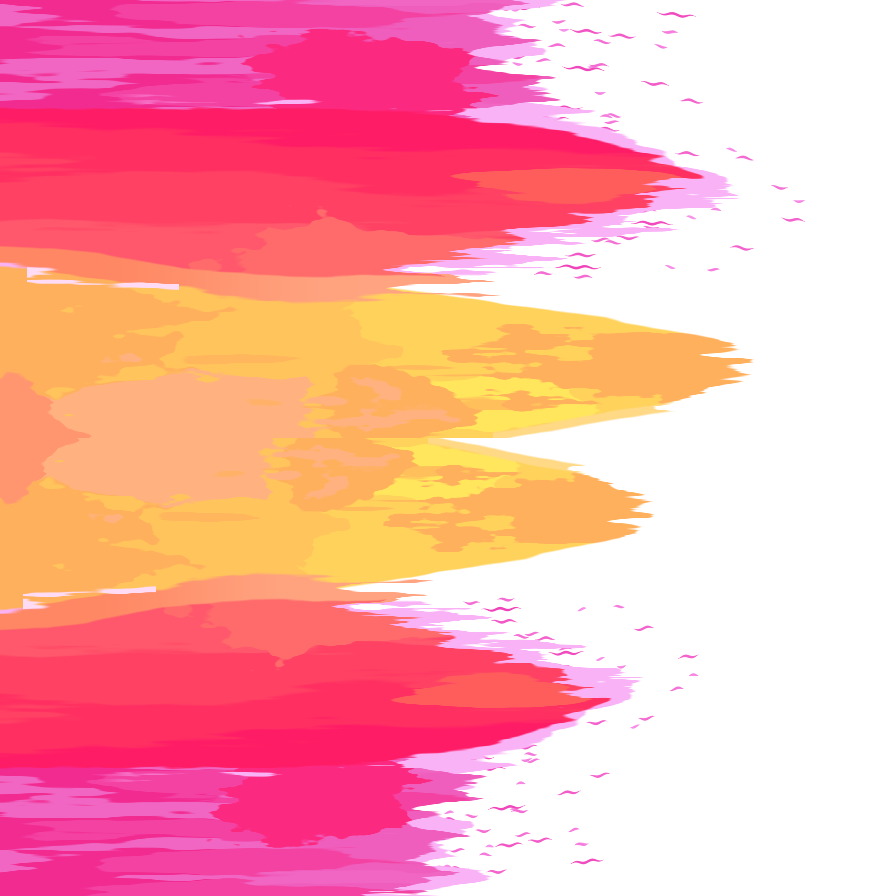
Reproduce this background procedurally as a three.js fragment shader.

```glsl
// Dry-brush strokes in magenta, red and yellow, fading to white on the right.
// The strokes are folded about a seam; the lower copy is shortened in x.
// Each stroke is a distance field whose edges are frayed by stretched noise.
#define SEAM 0.511
#define LOWER_SCALE 0.868
#define SOFT 0.0014
#define MAGENTA_TIP 0.572
#define RED_TIP 0.775
#define YELLOW_TIP 0.805
#define FRAY 0.22
#define DASHES 64

varying vec2 vUv;

float hash(vec2 p) {
  return fract(sin(dot(p, vec2(127.1, 311.7))) * 43758.545);
}

float noise(vec2 p) {
  vec2 i = floor(p), f = fract(p);
  f = f * f * (3.0 - 2.0 * f);
  return mix(mix(hash(i), hash(i + vec2(1, 0)), f.x),
             mix(hash(i + vec2(0, 1)), hash(i + vec2(1, 1)), f.x), f.y);
}

// Layered noise centred on zero
float fbm(vec2 p) {
  float sum = 0.0, amp = 0.5;
  for (int i = 0; i < 4; i++) {
    sum += amp * (noise(p) - 0.5);
    p = p * 2.03 + 17.3;
    amp *= 0.5;
  }
  return sum;
}

float ink(float d) { return smoothstep(-SOFT, SOFT, d); }

// Ragged elliptical patch of paint
float dab(vec2 p, vec2 centre, vec2 radius, float rough) {
  return smoothstep(-0.03, 0.03, 1.0 - length((p - centre) / radius) + 1.7 * rough);
}

// Short tapered flecks thrown past the stroke ends
vec3 splatter(vec3 col, vec2 p) {
  for (int i = 0; i < DASHES; i++) {
    float k = float(i);
    float a = hash(vec2(k, 1.3)), b = hash(vec2(k, 4.7)), c = hash(vec2(k, 8.1));
    float v = 0.17 + 0.32 * b;
    float reach = 0.15 * exp(-pow((v - 0.265) / 0.065, 2.0));
    vec2 q = p - vec2(0.575 + reach + 0.2 * a * a * a, v);
    float len = 0.006 + 0.022 * c * c;
    q.y += q.x * (0.16 * a - 0.05) + 0.0012 * sin(q.x * 300.0 + k);
    float width = 0.0016 * (1.0 - pow(min(abs(q.x) / len, 1.0), 2.0));
    float fleck = smoothstep(-0.0006, 0.0008, width - abs(q.y)) * step(abs(q.x), len);
    col = mix(col, mix(vec3(0.97, 0.58, 0.92), vec3(0.94, 0.25, 0.72), c), fleck);
  }
  return col;
}

vec3 yellowPaint(vec2 p, float leaf, float streak, float lower) {
  vec3 orange = vec3(1.0, 0.69, 0.36);
  vec3 col = vec3(1.0, 0.77, 0.36);
  col = mix(col, orange, dab(p, vec2(0.0, 0.11), vec2(0.21, 0.11), leaf));
  col = mix(col, vec3(1.0, 0.825, 0.36), ink((p.x - 0.43 + 0.2 * leaf) * 0.4));
  col = mix(col, vec3(1.0, 0.90, 0.36), dab(p, vec2(0.56, 0.04), vec2(0.11, 0.033), leaf));
  col = mix(col, orange, dab(p, vec2(0.425, 0.03), vec2(0.08, 0.045), leaf));
  col = mix(col, vec3(1.0, 0.70, 0.50), dab(p, vec2(0.18, 0.02), vec2(0.22, 0.052), leaf));
  col = mix(col, vec3(1.0, 0.59, 0.44), dab(p, vec2(0.0, 0.02), vec2(0.085, 0.05), leaf));
  col = mix(col, orange, dab(p, vec2(0.72, 0.092), vec2(0.15, 0.046), leaf + streak));
  col = mix(col, vec3(1.0, 0.85, 0.52), ink(lower + 0.009 - p.y + 0.01 * leaf) * step(0.55, p.x));
  return mix(col, orange, 0.7 * ink((streak - 0.2) * 0.1));
}

vec3 redPaint(vec2 p, float leaf, float streak) {
  vec3 col = vec3(1.0, 0.255, 0.39);
  col = mix(col, vec3(1.0, 0.19, 0.38), ink((p.y - 0.285 + 0.12 * streak) * 0.3));
  col = mix(col, vec3(1.0, 0.11, 0.40), ink((p.y - 0.342 + 0.08 * streak + 0.04 * p.x) * 0.3));
  col = mix(col, vec3(1.0, 0.34, 0.42), ink((0.225 - p.y + 0.12 * streak) * 0.3));
  col = mix(col, vec3(1.0, 0.42, 0.42), dab(p, vec2(0.37, 0.195), vec2(0.15, 0.045), leaf));
  return mix(col, vec3(1.0, 0.36, 0.36), dab(p, vec2(0.65, 0.285), vec2(0.1, 0.02), streak));
}

vec3 magentaPaint(vec2 p, float leaf, float streak) {
  vec3 col = vec3(0.955, 0.26, 0.64);
  col = mix(col, vec3(0.95, 0.17, 0.57), ink((0.17 - p.x + 0.9 * streak) * 0.1));
  col = mix(col, vec3(0.94, 0.37, 0.74), ink((p.x - 0.43 + 0.8 * streak) * 0.1));
  col = mix(col, vec3(0.94, 0.40, 0.76), ink((streak - 0.13) * 0.1));
  return mix(col, vec3(0.99, 0.16, 0.50), dab(p, vec2(0.41, 0.403), vec2(0.1, 0.038), leaf + streak));
}

void main() {
  // Fold the canvas: p.y is the distance from the seam
  vec2 p = vec2(vUv.x, vUv.y - SEAM);
  if (p.y < 0.0) p = vec2(p.x / LOWER_SCALE, -p.y);
  float x = p.x, v = p.y;
  float bristle = fbm(p * vec2(7.0, 95.0));
  float streak = fbm(p * vec2(4.0, 55.0) + 31.0);
  float leaf = fbm(p * vec2(14.0, 42.0) + 9.0);
  float wobble = 0.012 * fbm(p * vec2(9.0, 30.0) + 5.0);
  vec3 lilac = vec3(0.98, 0.70, 0.97);

  // Stroke outlines
  float redTop = 0.369 - 0.074 * pow(x / RED_TIP, 4.6) + wobble;
  float redLow = mix(0.213, 0.18, smoothstep(0.0, 0.33, x)) + wobble;
  float redEnd = min(0.443 + 2.9 * (v - 0.177), RED_TIP) - x;
  float red = min(min(redTop - v + 0.02 * bristle, v - redLow), (redEnd + FRAY * bristle) * 0.3);
  float redFringe = min(min(redTop + 0.01 - v + 0.05 * streak, v - 0.182),
                        (redEnd + 0.055 + 0.35 * bristle) * 0.3);
  float magentaEnd = MAGENTA_TIP - 1.5 * pow(v - 0.43, 2.0) * 4.0 - x;
  float magenta = min(v - 0.345, (magentaEnd + FRAY * bristle) * 0.3);
  float violet = min(v - 0.335, (magentaEnd + 0.02 + 0.32 * streak) * 0.3);
  float yellowTop = 0.19 - 0.04 * x - 0.05 * pow(x / 0.8, 3.0) + wobble;
  float yellowLow = 0.168 * (x - 0.566) + wobble * 0.6;
  float yellowEnd = YELLOW_TIP - 20.0 * pow(v - 0.083, 2.0) - x + 0.16 * bristle;
  float yellow = min(min(yellowTop - v, x < 0.54 ? 1.0 : v - yellowLow), yellowEnd * 0.3);
  float coral = min(min(v - redLow + 0.026 + 0.03 * streak, redLow + 0.02 - v),
                    (0.48 - x + 0.3 * bristle) * 0.3);

  // Paint from back to front
  vec3 col = splatter(vec3(1.0), p);
  col = mix(col, lilac, max(ink(redFringe), ink(violet)));
  col = mix(col, magentaPaint(p, leaf, streak), ink(magenta));
  float sliver = 0.05 + 0.5 * bristle - 14.0 * abs(v - redTop - 0.004);
  col = mix(col, lilac, ink(sliver * 0.1) * smoothstep(0.12, 0.22, x) * step(x, 0.6));
  col = mix(col, yellowPaint(p, leaf, streak, yellowLow), ink(yellow));
  col = mix(col, mix(vec3(1.0, 0.53, 0.39), vec3(1.0, 0.64, 0.50), smoothstep(0.1, 0.4, x)), ink(coral));
  col = mix(col, redPaint(p, leaf, streak), ink(red));
  float glint = 0.04 + 0.5 * bristle - 14.0 * abs(v - 0.182 + 0.06 * x);
  col = mix(col, vec3(1.0, 0.86, 0.96), ink(glint * 0.1) * step(0.03, x) * step(x, 0.2));
  gl_FragColor = vec4(col, 1.0);
}
```
